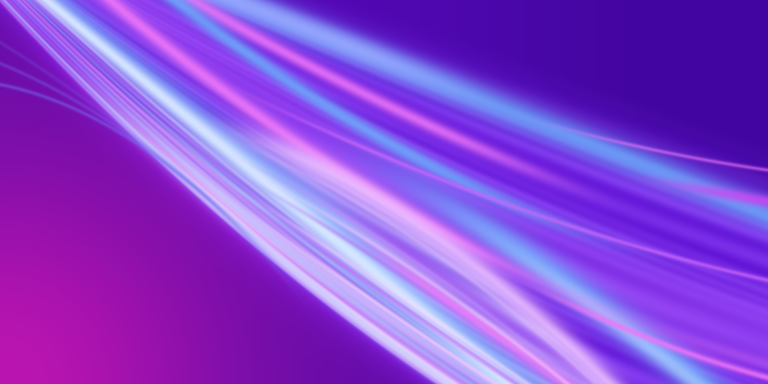
A WebGL 1 fragment shader for this background:

```glsl
precision highp float;
// Fans of glowing cyan, pink and white light trails sweeping down across a violet backdrop.
uniform vec2 u_resolution;

const vec3 CYAN = vec3(0.42, 0.67, 0.98);
const vec3 ICE = vec3(0.77, 0.88, 1.0);
const vec3 PINK = vec3(0.93, 0.46, 0.97);
const vec3 BLUSH = vec3(0.93, 0.76, 1.0);
const vec3 VIOLET = vec3(0.47, 0.17, 0.91);

// Parabolas bounding the pale core of the beam
const vec3 LOWER_EDGE = vec3(0.0, 1.1, -0.19);
const vec3 CORE_TOP = vec3(0.233, -0.022, 0.32);

// Height of the parabola k.x + k.y x + k.z x^2
float curveY(vec3 k, float x) {
    return k.x + x * (k.y + x * k.z);
}

// Soft coverage of a trail that follows a parabola
float trail(vec2 p, vec3 k, float width) {
    float slope = k.y + 2.0 * k.z * p.x;
    float d = (p.y - curveY(k, p.x)) / sqrt(1.0 + slope * slope);
    return exp(-d * d / (width * width));
}

// Layered sines across the beam, drifting slowly along it
float fibres(float t, float x) {
    return 0.5 + 0.2 * sin(t * 47.0 + 2.0 * sin(t * 13.0) + x)
               + 0.17 * sin(t * 91.0 - x * 2.0)
               + 0.13 * sin(t * 173.0 + 3.0 * sin(t * 29.0) + x * 1.5);
}

void main() {
    // Height units, y running downwards from the top edge
    vec2 p = gl_FragCoord.xy / u_resolution.y;
    p.x *= 2.0 * u_resolution.y / u_resolution.x;
    p.y = 1.0 - p.y;
    float x = p.x;

    // Beam coordinate: 0 on the lower edge, 1 on the upper edge
    float lower = curveY(LOWER_EDGE, x);
    float upper = -0.29 + 0.36 * x;
    float t = (lower - p.y) / (lower - upper);
    float grain = fibres(t, x);

    // Backdrop: indigo above, magenta glow in the lower left corner
    vec3 col = mix(vec3(0.32, 0.03, 0.70), vec3(0.26, 0.02, 0.63), smoothstep(0.8, 1.8, x));
    vec2 corner = p - vec2(0.0, 1.0);
    vec3 below = mix(vec3(0.36, 0.04, 0.65), vec3(0.73, 0.08, 0.69), exp(-2.6 * dot(corner, corner)));
    col = mix(below, col, smoothstep(-0.02, 0.02, t));
    col += vec3(0.10, 0.06, 0.18) * exp(-abs(lower - p.y) * 22.0);

    // Violet body of the beam
    float body = smoothstep(-0.005, 0.015, t) * (1.0 - smoothstep(0.80, 1.06, t));
    col = mix(col, VIOLET + (grain - 0.5) * vec3(0.16, 0.18, 0.12), body * 0.93);
    col = mix(col, vec3(0.62, 0.29, 0.96), 0.6 * trail(p, vec3(-0.29, 0.92, -0.17), 0.09));

    // Pale core between its top curve and the lower edge
    float core = smoothstep(0.0, 0.02, t) * smoothstep(-0.03, 0.04, p.y - curveY(CORE_TOP, x));
    core = max(core * smoothstep(0.4, 0.85, x),
               smoothstep(0.0, 0.02, t) * (1.0 - smoothstep(0.16, 0.34, t)) * smoothstep(0.1, 0.6, x)
               * (1.0 - smoothstep(1.2, 1.5, x)));
    col = mix(col, mix(vec3(0.58, 0.46, 0.96), vec3(0.79, 0.80, 1.0), grain), core * 0.85);

    // Upper trails
    col = mix(col, CYAN, 0.85 * trail(p, vec3(-0.24, 0.40, 0.0), 0.038));
    col = mix(col, vec3(0.64, 0.66, 1.0),
              0.7 * trail(p, vec3(-0.245, 0.40, 0.0), 0.026) * (1.0 - smoothstep(0.9, 1.4, x)));
    col = mix(col, PINK, 0.85 * trail(p, vec3(-0.32, 0.69, -0.10), 0.017)
              * (1.0 - smoothstep(1.1, 1.65, x)));
    col = mix(col, PINK, 0.6 * trail(p, vec3(-0.287, 0.585, -0.11), 0.005) * smoothstep(1.3, 1.7, x));
    col = mix(col, vec3(0.80, 0.28, 0.95), 0.85 * trail(p, vec3(0.165, 0.18, 0.0), 0.015)
              * smoothstep(1.6, 1.95, x));

    // Middle trails
    col = mix(col, CYAN, 0.85 * trail(p, vec3(-0.392, 0.947, -0.19), 0.020)
              * (1.0 - smoothstep(1.1, 1.8, x)));
    float spread = smoothstep(0.75, 1.4, x);
    col = mix(col, CYAN, 0.85 * spread * trail(p, vec3(-0.002, 0.31, 0.13), 0.042));
    col = mix(col, ICE, 0.5 * smoothstep(1.1, 1.6, x) * trail(p, vec3(0.01, 0.31, 0.13), 0.022));
    col = mix(col, vec3(0.78, 0.40, 0.98), 0.75 * trail(p, vec3(-0.112, 0.617, -0.098), 0.006)
              * smoothstep(0.5, 1.0, x));
    col = mix(col, PINK, 0.9 * trail(p, vec3(-0.2555, 0.942, -0.17), 0.019)
              * (1.0 - 0.7 * smoothstep(1.1, 1.5, x)));
    col = mix(col, PINK, 0.85 * trail(p, vec3(-0.356, 1.07, -0.20), 0.009) * smoothstep(1.3, 1.6, x));

    // Lower trails
    float widen = smoothstep(0.2, 0.8, x);
    col = mix(col, CYAN, 0.75 * trail(p, vec3(-0.115, 0.83, 0.0), 0.038 + 0.012 * widen));
    col = mix(col, vec3(0.87, 0.93, 1.0), 0.9 * trail(p, vec3(-0.10, 0.83, 0.0), 0.018 + 0.009 * widen));
    col = mix(col, vec3(0.60, 0.28, 0.93), 0.7 * trail(p, vec3(-0.075, 0.69, 0.0), 0.022)
              * smoothstep(0.8, 1.1, x));
    col = mix(col, BLUSH, 0.85 * trail(p, CORE_TOP, 0.030) * smoothstep(0.5, 0.85, x));
    col = mix(col, PINK, 0.85 * trail(p, vec3(-0.02, 0.69, 0.0), 0.018) * smoothstep(0.85, 1.15, x));
    col = mix(col, vec3(0.92, 0.87, 1.0), 0.85 * trail(p, vec3(0.0, 1.0, -0.13), 0.022)
              * smoothstep(0.1, 0.6, x));

    // Fine threads: one fan along the lower edge, one filling the core
    for (int i = 0; i < 9; i++) {
        float n = float(i);
        vec3 path = vec3(-0.012 * n, 1.08 - 0.015 * n, -0.18 + 0.008 * n);
        vec3 tint = mix(PINK, ICE, 0.5 + 0.5 * sin(n * 2.4));
        col = mix(col, tint, (0.45 + 0.2 * sin(n * 1.7)) * trail(p, path, 0.0045));
        vec3 inner = mix(CORE_TOP, LOWER_EDGE, 0.03 + 0.1 * n + 0.03 * sin(n * 4.1));
        vec3 innerTint = mix(vec3(0.66, 0.42, 0.97), vec3(0.96, 0.86, 1.0), 0.5 + 0.5 * sin(n * 2.9));
        col = mix(col, innerTint, 0.6 * smoothstep(0.55, 0.95, x) * trail(p, inner, 0.006));
    }

    // Stray threads outside the beam
    float strayFade = 1.0 - smoothstep(0.5, 0.85, x);
    for (int i = 0; i < 3; i++) {
        float n = float(i);
        vec3 path = vec3(0.22 - 0.055 * n, 0.20 + 0.21 * n, 0.65 - 0.21 * n);
        col = mix(col, vec3(0.46, 0.42, 0.95), (0.5 - 0.14 * n) * strayFade * trail(p, path, 0.005));
    }

    gl_FragColor = vec4(clamp(col, 0.0, 1.0), 1.0);
}
```
